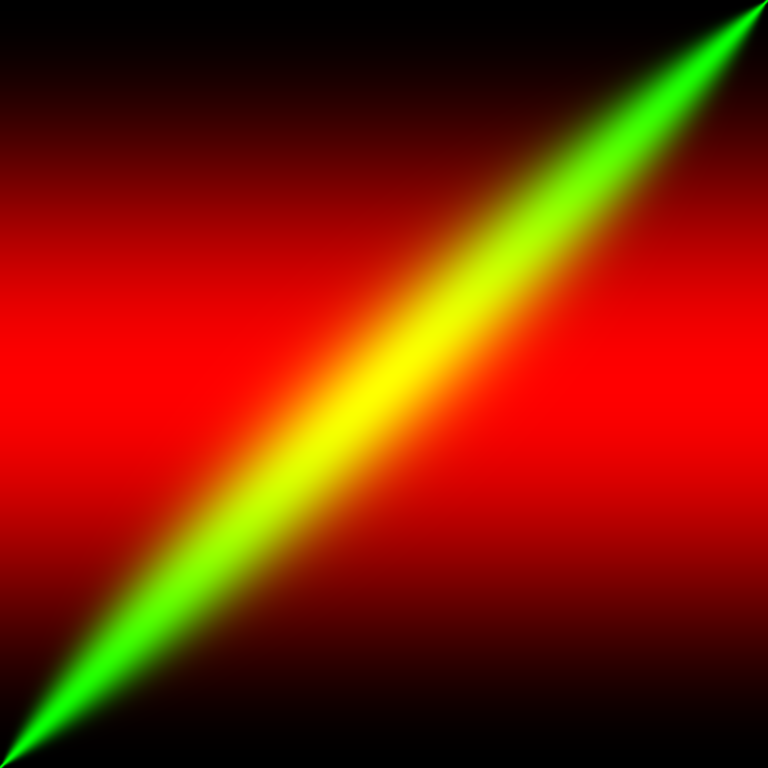
A WebGL 1 fragment shader for this background:

```glsl
precision highp float;

uniform vec2 u_resolution;

const float PI = 3.14159265;
const vec3 BAND_COLOR = vec3(1.0, 0.0, 0.0);
const vec3 BEAM_COLOR = vec3(0.0, 1.0, 0.0);
const float BEAM_SPREAD = 0.073;  // softness of the beam at its middle
const float BEAM_TAPER = 0.9;     // how the beam narrows towards its tips
const float MIN_SPREAD = 0.002;   // keeps the tips smooth

// Horizontal band: brightest at mid height, black at top and bottom
float bandGlow(float height) {
  float wave = sin(PI * height);
  return wave * wave;
}

// Diagonal beam: soft across, pointed at both corners
float beamGlow(vec2 uv) {
  float along = 0.5 * (uv.x + uv.y);
  float across = uv.y - uv.x;
  float taper = pow(max(4.0 * along * (1.0 - along), 0.0), BEAM_TAPER);
  float offset = across / max(BEAM_SPREAD * taper, MIN_SPREAD);
  return exp(-0.5 * offset * offset);
}

void main() {
  vec2 uv = gl_FragCoord.xy / u_resolution;

  // Additive light: red and green meet as yellow
  vec3 color = BAND_COLOR * bandGlow(uv.y) + BEAM_COLOR * beamGlow(uv);
  gl_FragColor = vec4(color, 1.0);
}
```
